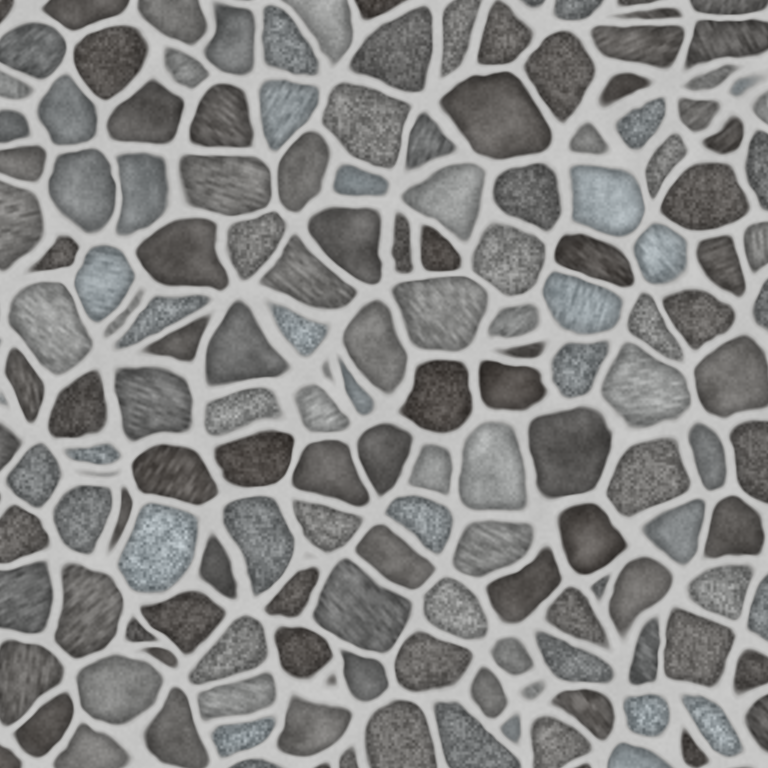
Give the GLSL for this texture, as a WebGL 1 fragment shader.

```glsl
precision highp float;
// Cobbled floor: grey and brown stones set in pale raised grout.
// A warped power diagram gives uneven cells; a smooth minimum of the distances
// to their borders rounds the stones, and layered noise gives their surface.
uniform vec2 u_resolution;

float hash(vec2 p) {
  vec3 q = fract(p.xyx * 0.1031);
  q += dot(q, q.yzx + 33.33);
  return fract((q.x + q.y) * q.z);
}

float noise(vec2 p) {
  vec2 i = floor(p), f = fract(p);
  f = f * f * (3.0 - 2.0 * f);
  return mix(mix(hash(i), hash(i + vec2(1.0, 0.0)), f.x),
             mix(hash(i + vec2(0.0, 1.0)), hash(i + 1.0), f.x), f.y);
}

float fbm(vec2 p) {
  float sum = 0.0, amp = 0.5;
  for (int i = 0; i < 4; i++) {
    sum += amp * noise(p);
    p = mat2(1.6, 1.2, -1.2, 1.6) * p + 17.0;
    amp *= 0.5;
  }
  return sum / 0.9375;
}

// Stone centre (xy) and weight (z): heavier stones grow larger
vec3 site(vec2 cell) {
  vec2 jitter = vec2(hash(cell + 11.3), hash(cell + 47.7));
  return vec3(cell + 0.08 + 0.84 * jitter, 0.36 * hash(cell + 83.1));
}

float powerDistance(vec2 p, vec3 s) {
  vec2 r = p - s.xy;
  return dot(r, r) - s.z;
}

// Surface of one stone; inside is the distance from its rim
vec3 stoneColor(vec2 uv, vec2 id, float inside) {
  float tone = hash(id + 5.9);
  float kind = hash(id + 29.4);
  vec3 color = mix(vec3(0.30, 0.282, 0.268), vec3(0.61, 0.618, 0.615), tone);
  color += vec3(-0.025, 0.0, 0.018) * step(0.6, hash(id + 61.2)) * tone;

  // Fine speckle, directional ridges and cloudy patches
  float speckle = noise(uv * 260.0) + 0.7 * noise(uv * 140.0 + 9.0) - 0.85;
  float angle = 6.2832 * hash(id + 71.5);
  vec2 axis = vec2(cos(angle), sin(angle));
  vec2 along = vec2(dot(uv, axis), dot(uv, vec2(-axis.y, axis.x)));
  float ridges = noise(along * vec2(75.0, 210.0)) - 0.5;
  float clouds = fbm(uv * 24.0 + id * 3.7) - 0.5;

  float rough = mix(0.07, 0.22, step(kind, 0.45));
  float ridged = 0.17 * step(0.45, kind) * step(kind, 0.7);
  color += speckle * rough * (0.5 + 0.5 * tone) + ridges * ridged;
  color += clouds * mix(0.16, 0.30, step(0.7, kind));

  // Rounded shoulder, dark next to the grout
  return color * mix(0.76, 1.04, smoothstep(-0.02, 0.18, inside));
}

void main() {
  vec2 uv = gl_FragCoord.xy / min(u_resolution.x, u_resolution.y);
  const float CELLS = 11.3;
  vec2 p = uv * CELLS + 20.0;
  p += 0.32 * (vec2(noise(p * 1.3), noise(p * 1.3 + 50.0)) - 0.5);
  p += 0.04 * (vec2(noise(p * 6.0), noise(p * 6.0 + 80.0)) - 0.5);
  vec2 base = floor(p);

  // Find the stone that owns this point
  float best = 1e3;
  vec2 owner = base;
  for (int y = -2; y <= 2; y++) {
    for (int x = -2; x <= 2; x++) {
      vec2 cell = base + vec2(x, y);
      float d = powerDistance(p, site(cell));
      if (d < best) { best = d; owner = cell; }
    }
  }

  // Smooth minimum of the distances to its borders
  const float SHARPNESS = 16.0;
  vec3 own = site(owner);
  float sum = 0.0;
  for (int y = -2; y <= 2; y++) {
    for (int x = -2; x <= 2; x++) {
      if (x == 0 && y == 0) continue;
      vec3 other = site(owner + vec2(x, y));
      float border = (powerDistance(p, other) - best) / (2.0 * length(other.xy - own.xy));
      sum += exp(-SHARPNESS * border);
    }
  }

  // A groove splits some stones into a large piece and a sliver
  vec2 id = owner;
  if (hash(owner + 37.9) < 0.16) {
    float turn = 6.2832 * hash(owner + 19.6);
    float groove = dot(p - own.xy, vec2(cos(turn), sin(turn))) - 0.14;
    sum += exp(-SHARPNESS * abs(groove));
    id += 40.0 * step(0.0, groove);
  }
  float edge = -log(sum) / SHARPNESS;
  float inside = edge - 0.065 - 0.06 * pow(hash(owner + 93.2), 3.0);

  // Grout: flat pale crown with greyer sloping sides
  float crown = smoothstep(-0.01, 0.06, -inside);
  vec3 grout = mix(vec3(0.64, 0.637, 0.63), vec3(0.772, 0.772, 0.768), crown);
  grout += 0.05 * (fbm(uv * 30.0) - 0.5) + 0.02 * (noise(uv * 220.0) - 0.5);

  float soft = max(0.028, 0.75 * CELLS / min(u_resolution.x, u_resolution.y));
  float stoneMask = smoothstep(-soft, soft, inside);
  gl_FragColor = vec4(mix(grout, stoneColor(uv, id, inside), stoneMask), 1.0);
}
```
